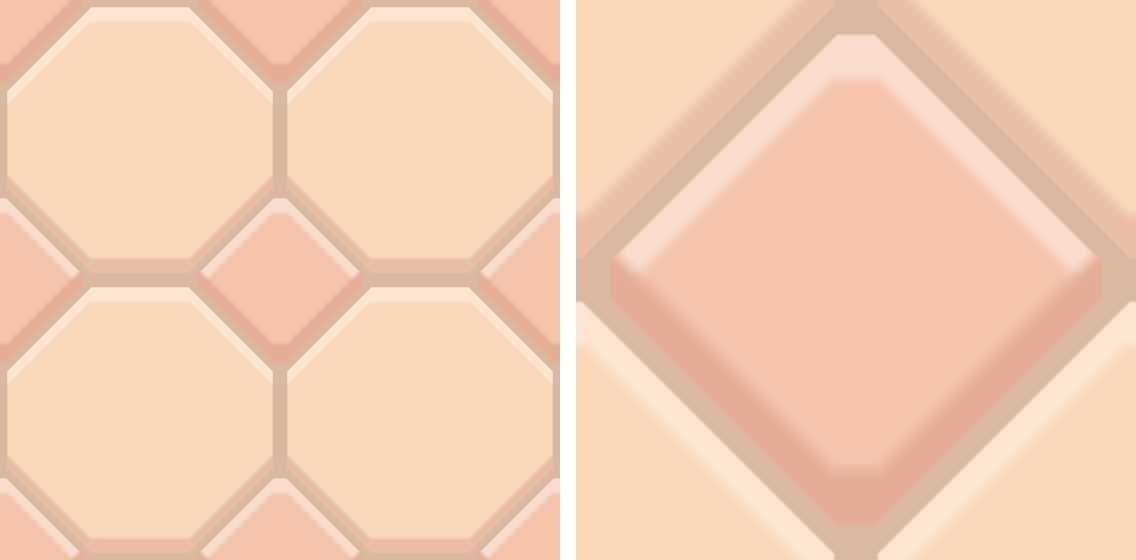
Left, the full canvas; right, a detail of the centre.
This pattern is drawn by a three.js fragment shader. Its source:

```glsl
// Two by two octagon floor tiles with small clipped diamonds at their corners.
// Both shapes are chamfered boxes over grout; their bevels come from the same
// distance function shifted down for the lit rim and up for the shaded rim.
varying vec2 vUv;

// Signed distance to a box of the given half width with 45 degree cut corners.
float chamferBox(vec2 p, float halfWidth, float diagonal) {
  p = abs(p);
  return max(max(p.x, p.y) - halfWidth, (p.x + p.y - diagonal) * 0.7071);
}

// Lays one bevelled tile over the base colour; bevel = lit shift, shaded shift, softness.
vec3 layTile(vec3 base, vec2 p, vec2 size, vec3 bevel, vec3 face, vec3 light, vec3 shade) {
  float lit = chamferBox(p + vec2(0.0, bevel.x), size.x, size.y);
  float dark = chamferBox(p - vec2(0.0, bevel.y), size.x, size.y);
  vec3 tile = mix(face, light, smoothstep(0.0, bevel.z, lit));
  tile = mix(tile, shade, smoothstep(0.0, bevel.z, dark));
  float edge = chamferBox(p, size.x, size.y);
  return mix(base, tile, 1.0 - smoothstep(-0.0025, 0.0025, edge));
}

void main() {
  vec2 grid = vUv * 2.0;
  vec2 octagon = fract(grid) - 0.5;
  vec2 diamond = fract(grid + 0.5) - 0.5;

  vec3 color = vec3(0.855, 0.722, 0.623); // grout

  color = layTile(color, octagon, vec2(0.474, 0.648), vec3(0.062, 0.062, 0.02),
    vec3(0.98, 0.843, 0.725), vec3(0.987, 0.902, 0.824), vec3(0.917, 0.745, 0.645));

  color = layTile(color, diamond, vec2(0.292, 0.314), vec3(0.067, 0.078, 0.026),
    vec3(0.955, 0.763, 0.666), vec3(0.982, 0.863, 0.812), vec3(0.898, 0.678, 0.584));

  gl_FragColor = vec4(color, 1.0);
}
```
